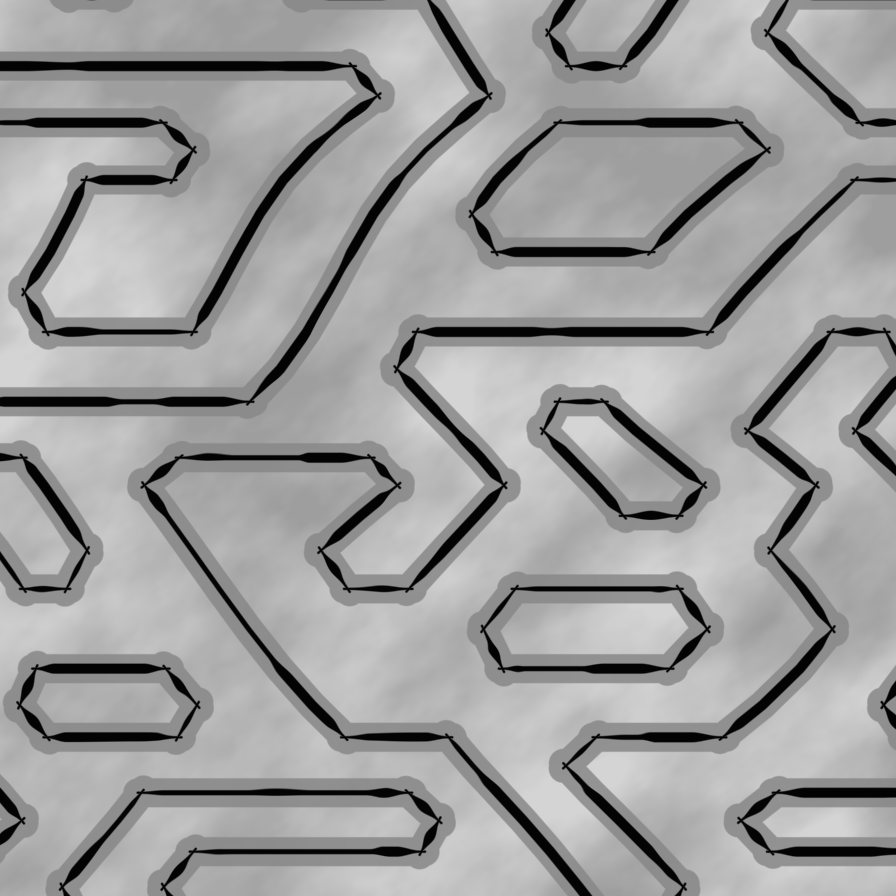
Write a WebGL 1 fragment shader that draws this pattern.

```glsl
precision highp float;
uniform vec2 u_resolution;

float hash(vec2 p) {
  vec3 q = fract(p.xyx * vec3(0.1031, 0.1030, 0.0973));
  q += dot(q, q.yzx + 33.33);
  return fract((q.x + q.y) * q.z);
}

float noise(vec2 p) {
  vec2 i = floor(p), f = fract(p);
  f = f * f * (3.0 - 2.0 * f);
  return mix(mix(hash(i), hash(i + vec2(1.0, 0.0)), f.x),
             mix(hash(i + vec2(0.0, 1.0)), hash(i + 1.0), f.x), f.y);
}

float clouds(vec2 p) {
  float sum = 0.0, gain = 0.5;
  for (int i = 0; i < 5; i++) {
    sum += gain * noise(p);
    p = mat2(1.6, 1.2, -1.2, 1.6) * p + 17.3;
    gain *= 0.52;
  }
  return sum;
}

// Skewed lattice coordinates to the canvas
vec2 latticeToCanvas(vec2 q) {
  return vec2(0.12 * (q.x + 0.5 * q.y), 0.075 * q.y);
}

// Uneven spacing that keeps level rows level
vec2 warp(vec2 p) {
  return vec2(0.018 * sin(11.0 * p.y + 5.0 * p.x) + 0.012 * sin(13.0 * p.x + 2.0),
              0.012 * sin(17.0 * p.y + 1.0));
}

vec2 place(vec2 q) {
  vec2 p = latticeToCanvas(q);
  return p + warp(p);
}

// Side of the contour, from waves of similar length in many directions
float side(vec2 q) {
  vec2 p = latticeToCanvas(q);
  float sum = 0.0;
  for (int i = 0; i < 7; i++) {
    float n = float(i);
    float angle = 0.45 * n + 0.2;
    sum += sin(dot(p, vec2(25.0, 34.0) * vec2(cos(angle), sin(angle))) + 2.3 * n * n + 0.7);
  }
  return sum > 0.0 ? 1.0 : -1.0;
}

void main() {
  vec2 p = gl_FragCoord.xy / min(u_resolution.x, u_resolution.y);
  float blur = max(0.0011, 0.6 / min(u_resolution.x, u_resolution.y));

  vec2 flat_p = p - warp(p);
  float row = flat_p.y / 0.075;
  vec2 cell = floor(vec2(flat_p.x / 0.12 - 0.5 * row, row));

  float nearest = 1.0, ink = 0.0;
  for (int j = -1; j <= 1; j++) {
    for (int i = -1; i <= 1; i++) {
      for (int k = 0; k < 2; k++) {
        // Two triangles per cell, pointing up and down
        float turn = 1.0 - 2.0 * float(k);
        vec2 a = cell + vec2(float(i), float(j)) + float(k);
        vec2 b = a + vec2(turn, 0.0), c = a + vec2(0.0, turn);
        float sa = side(a), sb = side(b), sc = side(c);
        if (sa == sb && sb == sc) continue;

        // Make a the corner that lies alone on its side
        vec2 old = a;
        if (sa == sc) { a = b; b = old; sa = sb; }
        else if (sa == sb) { a = c; c = old; sa = sc; }

        // The line bends where the next triangle turns it
        float bend0 = side(a + b - c) == sa ? 0.0 : 1.0;
        float bend1 = side(a + c - b) == sa ? 0.0 : 1.0;
        vec2 start = place(0.5 * (a + b)), end = place(0.5 * (a + c));
        vec2 along = normalize(end - start);
        start -= 0.004 * bend0 * along;
        end += 0.004 * bend1 * along;

        vec2 span = end - start;
        float t = clamp(dot(p - start, span) / dot(span, span), 0.0, 1.0);
        float d = distance(p, start + t * span);
        nearest = min(nearest, d);

        // Thin at bends, swelling between them
        float swell = mix(1.0, smoothstep(0.1, 0.5, t), bend0)
                    * mix(1.0, smoothstep(0.1, 0.5, 1.0 - t), bend1);
        swell *= 0.35 + 0.65 * smoothstep(0.3, 0.5, noise(p * 13.0 + 4.0));
        float halfWidth = mix(0.0013, 0.0056, swell);
        ink = max(ink, 1.0 - smoothstep(halfWidth - blur, halfWidth + blur, d));
      }
    }
  }

  // Slanted clouds, flat grey border, black stroke
  vec2 slanted = vec2(dot(p, vec2(0.77, 0.64)) * 5.5, dot(p, vec2(-0.64, 0.77)) * 9.0);
  float tone = clamp(0.73 + 0.42 * (clouds(slanted + 3.0) - 0.49), 0.62, 0.83);
  float border = 1.0 - smoothstep(0.0162 - blur, 0.0162 + blur, nearest);
  tone = mix(tone, 0.56 + 0.15 * (tone - 0.73), border);
  tone = mix(tone, 0.01, ink);
  gl_FragColor = vec4(vec3(tone), 1.0);
}
```
